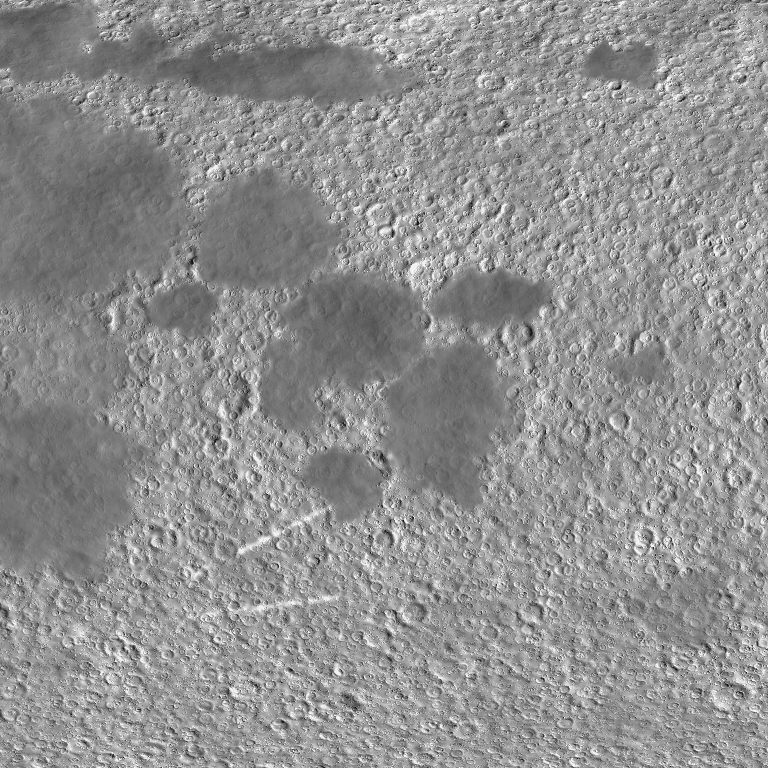
Give the GLSL for this texture, as a Shadertoy shader.

```glsl
// A cratered grey moon map: rough bright highlands, smooth dark lava plains
// and a few bright rays. Craters are cellular layers shaded by rim slope;
// plains are ellipses with shores frayed by smooth cellular noise.

const float HIGHLAND_TONE = 0.605;
const float PLAIN_TONE = 0.425;
const vec2 RAY_SOURCE = vec2(0.105, 0.177);

vec3 hash3(vec2 p) {
    vec3 q = fract(p.xyx * vec3(0.1031, 0.1030, 0.0973));
    q += dot(q, q.yxz + 33.33);
    return fract((q.xxy + q.yzz) * q.zyx);
}

mat2 rotation(float angle) {
    float c = cos(angle), s = sin(angle);
    return mat2(c, s, -s, c);
}

// Smooth cellular noise: two random values blended between scattered points
vec2 blotches(vec2 p) {
    vec2 home = floor(p), sum = vec2(0.0);
    float total = 0.0001;
    for (int y = -1; y <= 1; y++)
    for (int x = -1; x <= 1; x++) {
        vec2 cell = home + vec2(x, y);
        vec3 h = hash3(cell + 31.0);
        vec2 d = p - cell - h.xy;
        float weight = exp(-4.5 * dot(d, d));
        sum += weight * (vec2(h.z, fract(h.z * 17.0 + h.x * 5.0)) - 0.5);
        total += weight;
    }
    return sum / total;
}

vec2 layeredBlotches(vec2 p, int layers) {
    vec2 sum = vec2(0.0);
    float amp = 1.5;
    for (int i = 0; i < layers; i++) {
        sum += amp * blotches(p);
        p = rotation(0.8) * p * 2.0 + 17.3;
        amp *= 0.64;
    }
    return sum;
}

// Irregular knobs: slope of the noise toward the light
float knobs(vec2 p, float scale, vec2 light) {
    vec2 g = p * scale;
    return blotches(g - 0.25 * light).x - blotches(g + 0.25 * light).x;
}

// One crater: x is light on its walls, y is its floor mask
vec2 crater(vec2 d, vec2 light) {
    float r = length(d);
    float innerWall = exp(-pow((r - 0.79) / 0.19, 2.0));
    float outerWall = exp(-pow((r - 1.16) / 0.16, 2.0));
    float facing = dot(d / max(r, 0.001), light);
    return vec2(facing * (0.65 * outerWall - innerWall), 1.0 - smoothstep(0.7, 1.1, r));
}

// Scattered craters, at most one per cell: x is relief, y is floor tone
vec2 craterLayer(vec2 p, float cells, float density, vec2 light) {
    vec2 grid = p * cells, home = floor(grid), sum = vec2(0.0);
    for (int y = -1; y <= 1; y++)
    for (int x = -1; x <= 1; x++) {
        vec2 cell = home + vec2(x, y);
        vec3 place = hash3(cell + cells * 7.3);
        vec3 kind = hash3(cell + cells * 3.1 + 57.0);
        float radius = mix(0.18, 0.42, place.z * place.z);
        vec2 shade = crater((grid - cell - place.xy) / radius, light);
        float present = step(kind.x, density);
        sum += present * shade * vec2(0.5 + 0.7 * kind.y, kind.z - 0.5);
    }
    return sum;
}

// Soft-edged elliptical lava plain
float plain(vec2 p, vec2 centre, vec2 radii, float strength) {
    return strength * (1.0 - smoothstep(0.7, 1.25, length((p - centre) / radii)));
}

float lavaPlains(vec2 p) {
    float m = plain(p, vec2(0.06, 0.73), vec2(0.165, 0.145), 0.9);
    m = max(m, plain(p, vec2(0.05, 0.94), vec2(0.19, 0.035), 0.95));
    m = max(m, plain(p, vec2(0.34, 0.90), vec2(0.18, 0.035), 0.95));
    m = max(m, plain(p, vec2(0.335, 0.70), vec2(0.095, 0.085), 0.95));
    m = max(m, plain(p, vec2(0.632, 0.622), vec2(0.07, 0.055), 1.05));
    m = max(m, plain(p, vec2(0.46, 0.575), vec2(0.09, 0.075), 1.05));
    m = max(m, plain(p, vec2(0.575, 0.46), vec2(0.085, 0.095), 0.8));
    m = max(m, plain(p, vec2(0.45, 0.385), vec2(0.045, 0.045), 0.95));
    m = max(m, plain(p, vec2(0.39, 0.50), vec2(0.05, 0.06), 0.8));
    m = max(m, plain(p, vec2(0.235, 0.595), vec2(0.055, 0.032), 1.0));
    m = max(m, plain(p, vec2(0.06, 0.37), vec2(0.10, 0.13), 0.9));
    m = max(m, plain(p, vec2(0.07, 0.52), vec2(0.11, 0.08), 0.55));
    m = max(m, plain(p, vec2(0.795, 0.925), vec2(0.055, 0.024), 1.05));
    m = max(m, plain(p, vec2(0.59, 0.36), vec2(0.045, 0.03), 0.75));
    m = max(m, plain(p, vec2(0.84, 0.51), vec2(0.045, 0.03), 0.6));
    return max(m, plain(p, vec2(0.90, 0.21), vec2(0.08, 0.055), 0.45));
}

// Broken bright streaks fanning out from one young crater
float brightRays(vec2 p, float breaks) {
    float glow = 0.0;
    for (int i = 0; i < 2; i++) {
        vec2 q = (p - RAY_SOURCE) * rotation(0.135 + 0.33 * float(i));
        float reach = smoothstep(0.1, 0.22, q.x) * (1.0 - smoothstep(0.34, 0.38, q.x));
        glow += reach * breaks * exp(-pow(q.y / 0.004, 2.0));
    }
    return glow;
}

void mainImage(out vec4 fragColor, in vec2 fragCoord) {
    vec2 uv = fragCoord / iResolution.xy;
    float lat = uv.y - 0.5;
    vec2 light = normalize(vec2(1.0, -1.6 * lat));

    // Plains with ragged shores
    vec2 bend = layeredBlotches(uv * 11.0, 5);
    vec2 grain = layeredBlotches(uv * 55.0 + 5.0, 3);
    float lava = lavaPlains(uv + 0.032 * bend);

    // Crater relief, flattened toward the poles and faint on the plains
    vec2 ground = uv + vec2(0.0, lat * lat * lat) + 0.0016 * grain;
    float rough = mix(1.0 + 0.3 * bend.y, 0.17, smoothstep(0.15, 0.7, lava));
    vec2 detail = vec2(0.0);
    float cells = 13.0;
    for (int i = 0; i < 6; i++) {
        float density = min(0.32 + 0.16 * float(i), 0.9);
        detail += craterLayer(ground, cells, density, light);
        cells *= 1.6;
    }
    detail.x += 1.1 * knobs(ground, 75.0, light) + 1.1 * knobs(ground, 130.0, light);

    // Surface tones: mottling, wisps, polar streaks and young ejecta
    float tone = mix(HIGHLAND_TONE, PLAIN_TONE, lava);
    tone += 0.045 * bend.y + 0.03 * grain.y;
    float streaks = layeredBlotches(rotation(-0.6) * uv * vec2(7.0, 30.0), 2).x;
    tone += 0.12 * streaks * smoothstep(0.82, 0.98, uv.y);
    float youth = exp(-dot(uv - RAY_SOURCE, uv - RAY_SOURCE) / 0.014);
    tone += youth * (0.05 + 0.12 * bend.x);
    tone += 0.3 * brightRays(uv, smoothstep(-0.5, 0.3, grain.x));
    tone += 0.25 * exp(-pow(length(uv - RAY_SOURCE) / 0.01, 2.0));

    float grey = tone + rough * (0.235 * detail.x + 0.08 * detail.y);
    fragColor = vec4(vec3(clamp(grey, 0.08, 0.95)), 1.0);
}
```
